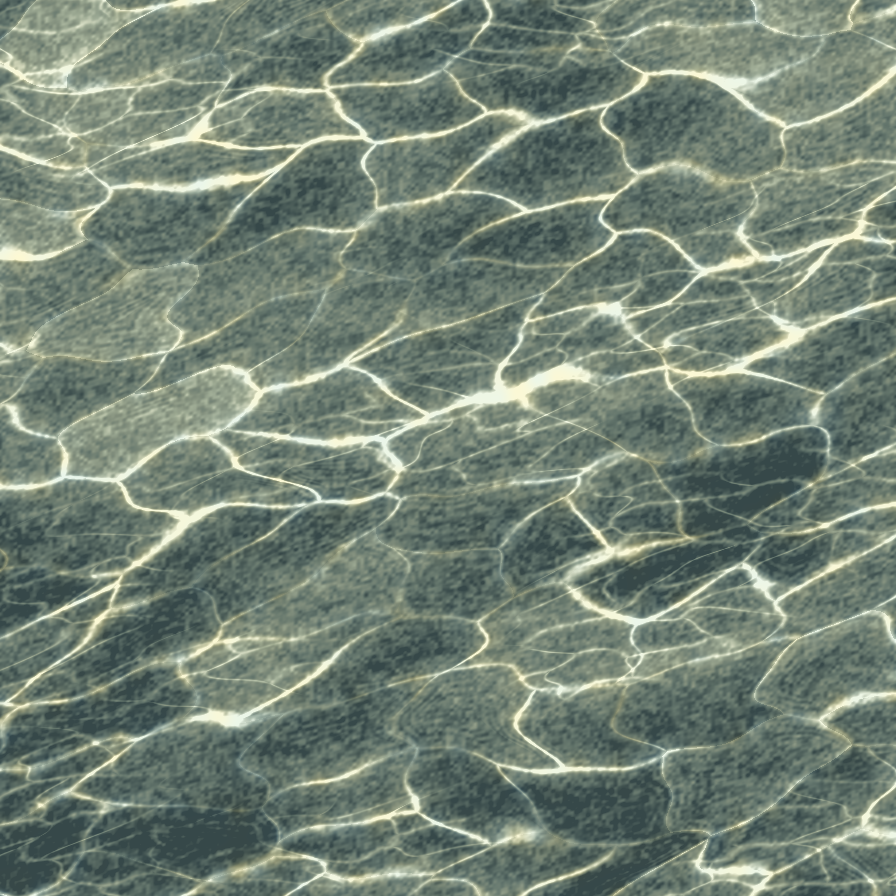
Reproduce this texture procedurally as a three.js fragment shader.

```glsl
// Sunlight caustics on the bed of clear, shallow, grey-green water.
// Two sheared, wave-bent cellular networks give bright folds and faint threads;
// their summed light, with haze and sandy grain, is coloured by a six-step ramp.
varying vec2 vUv;

vec2 hash2(vec2 p) {
  vec3 q = fract(p.xyx * vec3(0.1031, 0.1030, 0.0973));
  q += dot(q, q.yzx + 33.33);
  return fract((q.xx + q.yz) * q.zy);
}

float valueNoise(vec2 p) {
  vec2 cell = floor(p);
  vec2 f = fract(p);
  f = f * f * (3.0 - 2.0 * f);
  float low = mix(hash2(cell).x, hash2(cell + vec2(1.0, 0.0)).x, f.x);
  float high = mix(hash2(cell + vec2(0.0, 1.0)).x, hash2(cell + 1.0).x, f.x);
  return mix(low, high, f.y);
}

// Layered sines bend the straight cell walls into flowing folds.
vec2 bend(vec2 p, float amount) {
  float frequency = 1.3;
  for (int i = 0; i < 4; i++) {
    p += amount * sin(p.yx * frequency + vec2(1.7, 4.1) * float(i + 1));
    frequency *= 1.9;
    amount *= 0.55;
  }
  return p;
}

vec2 cellPoint(vec2 cell, float seed) {
  return cell + 0.5 + 0.86 * (hash2(cell + seed) - 0.5);
}

// x: canvas distance to the nearest cell wall, y: random value of the cell.
vec2 cellWalls(vec2 p, mat2 stretch, float seed) {
  vec2 home = floor(p);
  vec2 nearCell = home;
  vec2 nearPoint = p;
  float nearest = 100.0;
  for (int y = -1; y <= 1; y++) {
    for (int x = -1; x <= 1; x++) {
      vec2 cell = home + vec2(float(x), float(y));
      vec2 point = cellPoint(cell, seed);
      float d = dot(point - p, point - p);
      if (d < nearest) {
        nearest = d;
        nearCell = cell;
        nearPoint = point;
      }
    }
  }
  float wall = 1.0;
  for (int y = -2; y <= 2; y++) {
    for (int x = -2; x <= 2; x++) {
      vec2 point = cellPoint(nearCell + vec2(float(x), float(y)), seed);
      vec2 across = point - nearPoint;
      if (dot(across, across) > 0.0001) {
        float d = dot(0.5 * (point + nearPoint) - p, across);
        wall = min(wall, d / length(across * stretch));
      }
    }
  }
  return vec2(max(wall, 0.0), hash2(nearCell + seed + 71.0).y);
}

float fold(float wall, float width) {
  return exp(-wall * wall / (width * width));
}

vec3 waterRamp(float tone) {
  vec3 c = mix(vec3(0.29, 0.36, 0.345), vec3(0.40, 0.47, 0.43), clamp(tone, -0.7, 1.0));
  c = mix(c, vec3(0.51, 0.56, 0.49), clamp(tone - 1.0, 0.0, 1.0));
  c = mix(c, vec3(0.62, 0.67, 0.58), clamp(tone - 2.0, 0.0, 1.0));
  c = mix(c, vec3(0.78, 0.81, 0.71), clamp(tone - 3.0, 0.0, 1.0));
  return mix(c, vec3(0.95, 0.97, 0.88), clamp(tone - 4.0, 0.0, 1.0));
}

void main() {
  // Both networks lean gently up to the right and are flattened by perspective.
  mat2 broad = mat2(6.8, -1.9, -1.9, 13.0);
  mat2 fine = mat2(9.0, -4.0, -2.5, 26.0);
  vec2 broadPos = bend(broad * vUv + 3.0, 0.23);
  vec2 finePos = bend(fine * vUv + 9.0, 0.30);
  vec2 web = cellWalls(broadPos, broad, 5.0);
  vec2 thread = cellWalls(finePos, fine, 43.0);

  // Focus varies slowly, so folds swell, sharpen and fade along their length.
  float focus = smoothstep(0.15, 0.8, valueNoise(broadPos * 1.3 + 17.0));
  float knot = smoothstep(0.62, 0.9, valueNoise(broadPos * 2.1 + 51.0));
  float threadMask = smoothstep(0.35, 0.7, valueNoise(broadPos * 0.7 + 31.0));

  float width = 0.0021 + 0.0010 * focus + 0.0045 * knot;
  float core = fold(web.x, width) * mix(0.9, 3.4, focus);
  float glow = exp(-web.x / 0.012) * mix(0.8, 1.9, focus);
  float threads = fold(thread.x, 0.0024) * 1.7 + exp(-thread.x / 0.008) * 0.7;

  // Cell shade, drifting haze and wavelets that echo the folds.
  float shade = 0.8 * (web.y - 0.5) + 0.8 * smoothstep(0.89, 0.92, web.y);
  float haze = valueNoise(broadPos * 0.4 + 83.0) + valueNoise(broadPos * 0.9 + 5.0) - 1.0;
  float ripple = valueNoise(finePos * vec2(1.1, 1.5)) - 0.5;
  float waveletMask = smoothstep(0.4, 0.8, valueNoise(broadPos * 0.9 + 64.0));
  float wavelet = sin(web.x * 620.0 + 9.0 * ripple) * waveletMask;

  // Sandy grain, slightly drawn out along the folds.
  vec2 sand = vec2(vUv.x, vUv.y - 0.25 * vUv.x);
  float grain = valueNoise(sand * vec2(110.0, 150.0));
  grain += 1.3 * valueNoise(sand * vec2(230.0, 270.0) + 7.0) - 1.15;

  float tone = 0.28 + shade + 1.7 * haze + 1.0 * ripple + 0.3 * wavelet + 1.25 * grain;
  tone += core + glow + threads * threadMask;

  // Refraction leaves slight warm and cool fringes on the bright folds.
  float fringe = valueNoise(vUv * 45.0) - 0.45;
  vec3 tint = vec3(0.04, 0.005, -0.05) * fringe * min(core + glow, 2.0);
  gl_FragColor = vec4(waterRamp(tone) + tint, 1.0);
}
```
